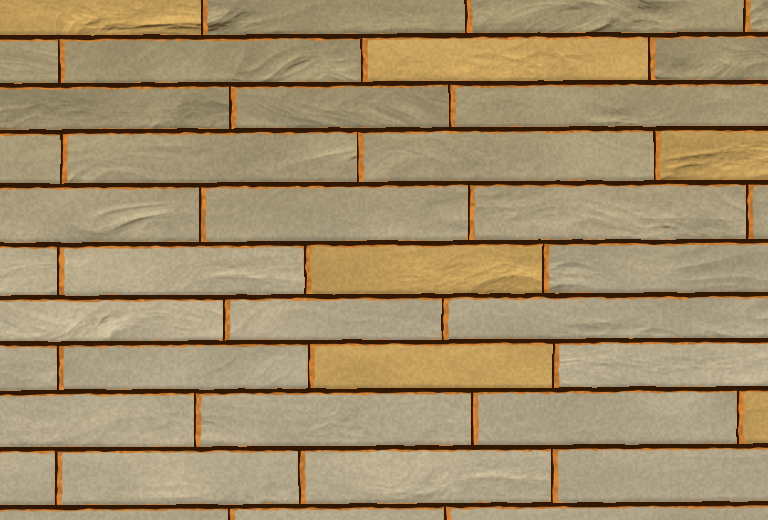
A Shadertoy shader for this texture:

```glsl
const vec3 GREY_STONE = vec3(0.69, 0.64, 0.53);
const vec3 OLIVE_STONE = vec3(0.61, 0.555, 0.42);
const vec3 YELLOW_STONE = vec3(0.74, 0.60, 0.35);
const vec3 MORTAR = vec3(0.78, 0.48, 0.20);
const vec3 SHADOW = vec3(0.19, 0.09, 0.015);
const vec3 CREVICE = vec3(0.30, 0.23, 0.13);

// Lengths are fractions of the canvas height
const float ROWS = 11.0;
const float ROW_PITCH = 0.1004;
const float ROW_SWING = 0.0106;
const float FIRST_BED = 0.066;
const float BED_GAP = 0.0115;
const float JOINT_GAP = 0.0135;
const float BED_SHADOW = 0.0085;
const float JOINT_SHADOW = 0.004;
const float CORNER = 0.004;
const float TILT = 0.005;
const float JITTER = 0.024;
const vec2 LIGHT_STEP = vec2(-0.0018, -0.0034);

float hash(vec2 p) {
    vec3 q = fract(p.xyx * 0.1031);
    q += dot(q, q.yzx + 33.33);
    return fract((q.x + q.y) * q.z);
}

float noise(vec2 p) {
    vec2 i = floor(p), f = fract(p);
    f = f * f * (3.0 - 2.0 * f);
    return mix(mix(hash(i), hash(i + vec2(1, 0)), f.x),
               mix(hash(i + vec2(0, 1)), hash(i + vec2(1, 1)), f.x), f.y);
}

// Bed above a row, measured downwards; course heights swell and shrink
float rowTop(float row) {
    float i = row - 1.0;
    return FIRST_BED + ROW_PITCH * i - ROW_SWING * (1.0 - cos(1.366 * i));
}

// Upright joints: staggered bond with a varying stone length
float jointX(float row, float k) {
    if (k == 2.0 && mod(row, 4.0) == 2.0) return 9.0;   // long end stone
    float odd = mod(row, 2.0);
    float sway = (1.0 - odd) * cos(1.5708 * row);
    float first = mix(0.410 - 0.029 * sway, 0.112, odd);
    float pitch = 0.471 + 0.052 * sway + 0.10 * odd * step(row, 4.0);
    return first + pitch * k + JITTER * (hash(vec2(row, k) + 7.0) - 0.5);
}

// Split-face relief: warped ridges, flatter at the finer octaves
float relief(vec2 p, float seed) {
    vec2 w = p * vec2(8.0, 17.0) + seed * vec2(37.0, 61.0);
    w += 1.3 * vec2(noise(w * 0.8 + 9.0), noise(w * 0.8 + 31.0));
    float sum = 0.0, amp = 1.0;
    for (int i = 0; i < 4; i++) {
        sum += amp * (1.0 - abs(2.0 * noise(w) - 1.0));
        w = mat2(1.7, 0.9, -0.9, 1.7) * w + 5.3;
        amp *= 0.43;
    }
    return sum;
}

bool isYellow(float row, float stone) {
    bool accent = mod(row, 2.0) == 1.0 && row < 9.0
        && stone == (row == 3.0 ? 3.0 : 2.0);
    return accent || (mod(row, 8.0) == 0.0 && stone == row * 0.375);
}

void mainImage(out vec4 fragColor, in vec2 fragCoord) {
    vec2 p = vec2(fragCoord.x, iResolution.y - fragCoord.y) / iResolution.y;
    float aa = 1.0 / iResolution.y;
    vec2 q = p + vec2(0.0, TILT * (p.x - 0.5));
    q += 0.0022 * (vec2(noise(p * 24.0), noise(p * 28.0 + 40.0)) - 0.5);

    // Find the course and the stone
    float row = 0.0;
    for (float i = 1.0; i < ROWS; i++) row += step(rowTop(i), q.y);
    float left = -0.3, right = 1.9, stone = 0.0;
    for (float k = 0.0; k < 4.0; k++) {
        float x = jointX(row, k);
        if (x < q.x) { left = x; stone++; }
        else right = min(right, x);
    }
    vec2 lo = vec2(left + JOINT_GAP, rowTop(row) + BED_GAP);
    vec2 hi = vec2(right, rowTop(row + 1.0));
    float seed = hash(vec2(stone, row) + 3.0);

    // Rounded stone outline with chipped edges
    vec2 d2 = abs(q - 0.5 * (lo + hi)) - 0.5 * (hi - lo) + CORNER;
    float d = length(max(d2, 0.0)) + min(max(d2.x, d2.y), 0.0) - CORNER;
    d += 0.0035 * (noise(p * vec2(60.0, 90.0)) - 0.5);

    // Mortar, shaded by the stones above and to the left
    float fray = 0.003 * (noise(p * 70.0) - 0.5);
    vec2 gap = q - vec2(left, rowTop(row)) + fray;
    float shade = max(1.0 - smoothstep(-0.0015, 0.0015, gap.y - BED_SHADOW),
                      1.0 - smoothstep(-0.0012, 0.0012, gap.x - JOINT_SHADOW));
    vec3 color = MORTAR * (0.85 + 0.3 * noise(p * 150.0));
    color = mix(color, SHADOW, shade);

    // Stone tint and weathering
    vec3 face = mix(OLIVE_STONE, GREY_STONE, smoothstep(0.05, 0.7, p.y));
    if (isYellow(row, stone)) face = YELLOW_STONE;
    face *= 0.96 + 0.09 * seed;
    face *= 0.95 + 0.10 * noise(p * vec2(9.0, 14.0) + seed * 50.0);
    face *= 0.95 + 0.10 * noise(p * 210.0);

    // Chipped relief, strongest low on each face and in the upper courses
    float v = clamp((q.y - lo.y) / (hi.y - lo.y), 0.0, 1.0);
    float patches = smoothstep(0.25, 0.7, noise(p * vec2(6.0, 11.0) + seed * 90.0));
    float rough = mix(0.25, 1.0, patches * smoothstep(0.1, 0.5, v));
    rough *= mix(1.25, 0.5, p.y) * mix(0.6, 1.2, hash(vec2(row, stone) + 19.0));
    float slope = rough * (relief(p, seed) - relief(p + LIGHT_STEP, seed));
    face *= 1.0 + clamp(0.9 * slope, -0.3, 0.16);
    face = mix(face, CREVICE, 0.75 * smoothstep(0.13, 0.34, -slope));
    face *= 1.0 - 0.18 * smoothstep(0.88, 1.0, v);

    color = mix(color, face, 1.0 - smoothstep(-aa, aa, d));
    fragColor = vec4(color, 1.0);
}
```
